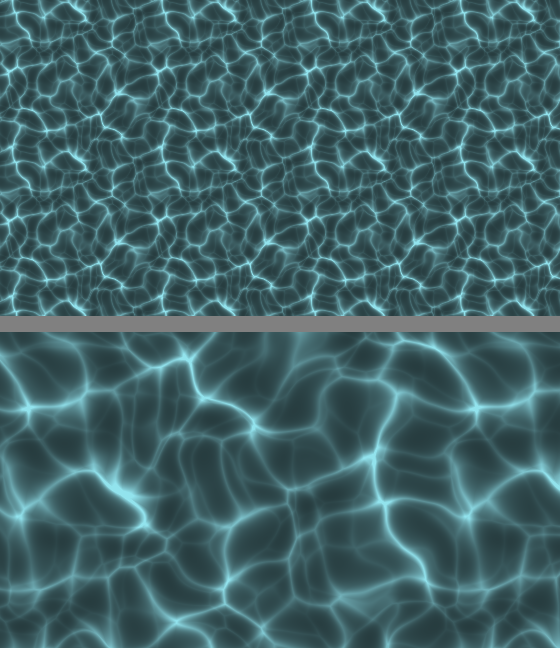
Top, the full canvas; bottom, a detail of the centre.
A Shadertoy shader for this texture:

```glsl
// Tiling water caustics: rounded dark teal cells edged by a soft cyan web that flares at junctions.
#define TILES_ACROSS 3.75
#define MAIN_CELLS 8.0
#define FINE_CELLS 11.0
#define WARP_CELLS 7.0
#define WARP_AMOUNT 0.11
#define LINE_WIDTH 0.16
#define LINE_LIGHT 1.45
#define HAZE_LIGHT 0.50
#define MAIN_SHARE 0.92
#define FINE_SHARE 0.24
#define DEEP_COLOR vec3(0.150, 0.232, 0.243)
#define GLOW_COLOR vec3(0.540, 0.840, 0.880)

// Two random values in 0..1 for a lattice point.
vec2 hash2(vec2 cell, float seed) {
    vec3 q = fract(vec3(cell.xyx + seed * 1.7) * vec3(0.1031, 0.1030, 0.0973));
    q += dot(q, q.yzx + 33.33);
    return fract((q.xx + q.yz) * q.zy);
}

// Smooth two-channel noise that repeats once per tile, in -0.5..0.5.
vec2 tileNoise(vec2 tileUv, float cells, float seed) {
    vec2 p = tileUv * cells;
    vec2 cell = floor(p);
    vec2 f = p - cell;
    f = f * f * (3.0 - 2.0 * f);
    vec2 a = hash2(mod(cell, cells), seed);
    vec2 b = hash2(mod(cell + vec2(1.0, 0.0), cells), seed);
    vec2 c = hash2(mod(cell + vec2(0.0, 1.0), cells), seed);
    vec2 d = hash2(mod(cell + vec2(1.0, 1.0), cells), seed);
    return mix(mix(a, b, f.x), mix(c, d, f.x), f.y) - 0.5;
}

// Distances to the nearest and second nearest scattered point, in cells.
vec2 nearestTwo(vec2 tileUv, float cells, float seed) {
    vec2 p = tileUv * cells;
    vec2 cell = floor(p);
    vec2 nearest = vec2(9.0);
    for (int y = -2; y <= 2; y++) {
        for (int x = -2; x <= 2; x++) {
            vec2 neighbor = cell + vec2(x, y);
            vec2 point = neighbor + hash2(mod(neighbor, cells), seed);
            float d = length(point - p);
            nearest.y = min(nearest.y, max(nearest.x, d));
            nearest.x = min(nearest.x, d);
        }
    }
    return nearest;
}

// Light that gathers on cell borders, strongest far from every point.
float lightWeb(vec2 tileUv, float cells, float seed) {
    vec2 nearest = nearestTwo(tileUv, cells, seed);
    float gap = nearest.y - nearest.x;
    float line = exp(-sqrt(gap * gap + 0.002) / LINE_WIDTH);
    return nearest.x * nearest.x * (HAZE_LIGHT + LINE_LIGHT * line);
}

void mainImage(out vec4 fragColor, in vec2 fragCoord) {
    vec2 tileUv = fragCoord / iResolution.x * TILES_ACROSS;

    // Bend the borders with periodic noise.
    vec2 warped = tileUv + WARP_AMOUNT * tileNoise(tileUv, WARP_CELLS, 5.0);
    warped += 0.3 * WARP_AMOUNT * tileNoise(tileUv, 2.0 * WARP_CELLS, 9.0);

    // A strong web over a faint finer one.
    float light = MAIN_SHARE * lightWeb(warped, MAIN_CELLS, 13.0)
                + FINE_SHARE * lightWeb(warped + 0.37, FINE_CELLS, 29.0);

    fragColor = vec4(mix(DEEP_COLOR, GLOW_COLOR, min(light, 1.08)), 1.0);
}
```
